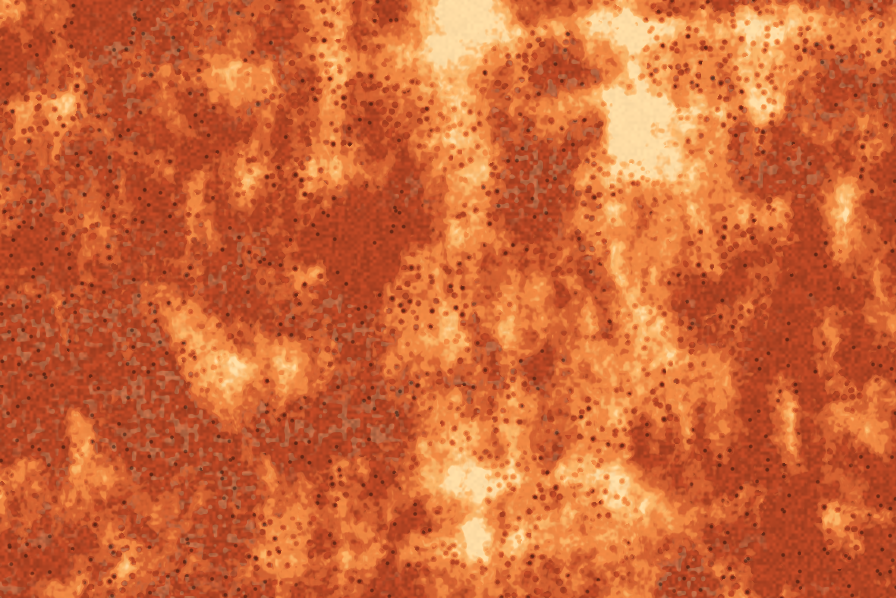
Write a WebGL 1 fragment shader that draws this texture.

```glsl
precision highp float;
// Rusted sheet metal with worn pale paint: an exposure field of soft columns,
// ledges, hanging drips and ragged noise is graded from rust to cream.
// Cellular pits and clustered tan flecks roughen the surface.
uniform vec2 u_resolution;

#define BASE_WEAR 0.335
#define RAGGED 0.95
#define DRIP_AMOUNT 0.42
#define LEDGE_AMOUNT 0.27
#define PIT_DEPTH 0.30
#define FLECK_AMOUNT 0.60
#define RUST vec3(0.70, 0.265, 0.135)
#define ORANGE vec3(0.83, 0.38, 0.19)
#define AMBER vec3(0.94, 0.53, 0.26)
#define PEACH vec3(0.98, 0.70, 0.40)
#define CREAM vec3(0.995, 0.86, 0.64)
#define TAN vec3(0.74, 0.50, 0.35)

float hash(vec2 p) {
  return fract(sin(dot(p, vec2(127.1, 311.7))) * 4375.85);
}

float noise(vec2 p) {
  vec2 i = floor(p), f = fract(p);
  f = f * f * (3.0 - 2.0 * f);
  float low = mix(hash(i), hash(i + vec2(1.0, 0.0)), f.x);
  float high = mix(hash(i + vec2(0.0, 1.0)), hash(i + 1.0), f.x);
  return mix(low, high, f.y);
}

float fbm(vec2 p) {
  float sum = 0.0, amp = 0.45;
  for (int i = 0; i < 5; i++) {
    sum += amp * noise(p);
    p = mat2(0.96, 0.28, -0.28, 0.96) * p * 2.03 + 17.3;
    amp *= 0.6;
  }
  return sum / 1.037;
}

// Distance to the nearest scattered point, and that point's random value
vec2 cell(vec2 p) {
  vec2 i = floor(p), best = vec2(9.0, 0.0);
  for (int y = -1; y <= 1; y++) {
    for (int x = -1; x <= 1; x++) {
      vec2 c = i + vec2(float(x), float(y));
      float d = length(c + vec2(hash(c), hash(c + 41.0)) - p);
      if (d < best.x) best = vec2(d, hash(c + 83.0));
    }
  }
  return best;
}

float blob(vec2 p, vec2 center, vec2 size) {
  vec2 q = (p - center) / size;
  return exp(-dot(q, q));
}

// Paint tongues hanging from uneven ledges
float drips(vec2 p, float columns, float rows) {
  float y = p.y * rows + 0.9 * noise(vec2(p.x * 4.0, rows));
  float fall = fract(y);
  float tip = noise(vec2(p.x * columns, floor(y) * 7.0 + rows));
  return max(0.0, fall - tip) * smoothstep(1.0, 0.82, fall);
}

// Broad places where paint survives
float paintCover(vec2 p) {
  float c = 0.27 * blob(p, vec2(0.77, 0.35), vec2(0.09, 0.60));
  c += 0.45 * blob(p, vec2(0.75, 1.0), vec2(0.08, 0.24));
  c += 0.37 * blob(p, vec2(1.07, 0.72), vec2(0.13, 0.36));
  c += 0.20 * blob(p, vec2(1.02, 0.15), vec2(0.13, 0.25));
  c += 0.25 * blob(p, vec2(0.57, 0.92), vec2(0.06, 0.26));
  c += 0.16 * blob(p, vec2(1.36, 0.90), vec2(0.18, 0.25));
  c += 0.12 * blob(p, vec2(0.42, 0.35), vec2(0.15, 0.28));
  c += 0.13 * blob(p, vec2(0.02, 0.80), vec2(0.13, 0.20));
  c -= 0.14 * blob(p, vec2(0.64, 0.65), vec2(0.05, 0.22));
  c -= 0.16 * blob(p, vec2(0.90, 0.75), vec2(0.045, 0.30));
  for (int i = 0; i < 8; i++) {
    float n = float(i);
    vec2 center = vec2(0.78 + 0.04 * n, 0.08 + 0.125 * n);
    float strength = abs(cos(n * 0.45));
    c += LEDGE_AMOUNT * strength * blob(p, center, vec2(0.19, 0.024));
  }
  return c;
}

vec3 grade(float t) {
  vec3 color = mix(RUST, ORANGE, smoothstep(0.40, 0.51, t));
  color = mix(color, AMBER, smoothstep(0.53, 0.63, t));
  color = mix(color, PEACH, smoothstep(0.67, 0.80, t));
  return mix(color, CREAM, smoothstep(0.80, 0.95, t));
}

void main() {
  vec2 p = gl_FragCoord.xy / u_resolution.y;
  vec2 bend = vec2(fbm(p * 11.0), fbm(p * 11.0 + 53.0)) - 0.5;
  vec2 q = p + 0.06 * bend;

  // Exposure: 0 is deep rust, 1 is intact paint
  float wear = BASE_WEAR + paintCover(q);
  wear += DRIP_AMOUNT * (drips(q, 19.0, 3.3) + 0.7 * drips(q + 3.7, 34.0, 6.1));
  wear += RAGGED * (fbm(q * vec2(15.0, 8.0)) - 0.5);
  float grain = noise(p * 160.0) - 0.5;
  wear += 0.13 * grain + 0.14 * (noise(p * 75.0 + 9.0) - 0.5);

  // Small rust pits, gathered in patches
  vec2 pit = cell(p * 62.0);
  float patches = smoothstep(0.35, 0.65, fbm(p * 10.0 + 31.0));
  float pitMask = smoothstep(0.45, 0.12, pit.x) * step(0.45, pit.y);
  wear -= PIT_DEPTH * pitMask * patches;
  vec3 color = grade(wear);

  // Rough crust and tan flecks on the bare rust
  float bare = 1.0 - smoothstep(0.38, 0.54, wear);
  float left = blob(p, vec2(0.15, 0.45), vec2(0.20, 0.50));
  float cluster = smoothstep(0.42, 0.62, fbm(p * 7.0 + 71.0) + 0.08 * left);
  float fleck = smoothstep(0.52, 0.76, noise(p * 125.0 + 5.0));
  color = mix(color, TAN, FLECK_AMOUNT * fleck * cluster * bare);
  color *= 1.0 + (0.05 + 0.22 * bare) * (noise(p * 190.0 + 23.0) - 0.5);
  color *= 1.0 - 0.4 * bare * smoothstep(0.28, 0.10, pit.x) * step(0.84, pit.y);
  gl_FragColor = vec4(color, 1.0);
}
```
